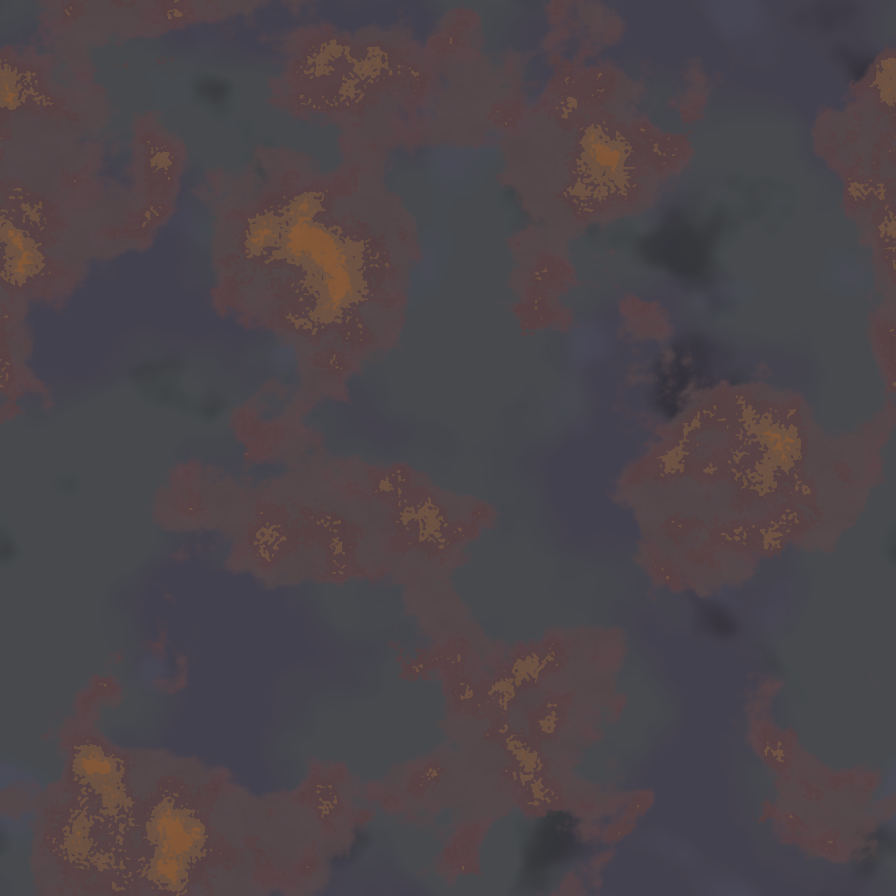
Write a Shadertoy shader that draws this texture.

```glsl
// Tarnished dark steel with cloudy rust film and speckled ochre corrosion, tileable.
#define RUST_SCALE 4.0
#define PATCH_SCALE 12.0
#define STAIN_SCALE 6.0
#define GRAIN_SCALE 210.0
#define RUST_LEVEL 0.26
#define CRUST_LEVEL 1.05
#define OCHRE_LEVEL 1.75
#define EMBER_LEVEL 2.45
#define GRAIN_AMOUNT 0.55
#define WARP_AMOUNT 0.022

// Integer hash giving a unit direction for a lattice cell
vec2 hashDirection(vec2 cell, float seed) {
    uvec3 v = uvec3(cell, seed) * 1664525u + 1013904223u;
    v.x += v.y * v.z; v.y += v.z * v.x; v.z += v.x * v.y;
    v ^= v >> 16u;
    v.x += v.y * v.z; v.y += v.z * v.x;
    vec2 h = vec2(v.xy >> 16u) / 65535.0;
    return normalize(h * 2.0 - 0.9999);
}

float cornerSlope(vec2 cell, vec2 corner, vec2 f, float period, float seed) {
    return dot(hashDirection(mod(cell + corner, period), seed), f - corner);
}

// Gradient noise that wraps after a whole number of cells
float wrapNoise(vec2 uv, float period, float seed) {
    vec2 p = uv * period + fract(seed * vec2(0.37, 0.73));
    vec2 cell = floor(p), f = p - cell;
    vec2 w = f * f * f * (f * (f * 6.0 - 15.0) + 10.0);
    float low = mix(cornerSlope(cell, vec2(0, 0), f, period, seed),
                    cornerSlope(cell, vec2(1, 0), f, period, seed), w.x);
    float high = mix(cornerSlope(cell, vec2(0, 1), f, period, seed),
                     cornerSlope(cell, vec2(1, 1), f, period, seed), w.x);
    return mix(low, high, w.y);
}

// Layered noise scaled to roughly unit deviation
float clouds(vec2 uv, float period, int octaves, float gain, float seed) {
    float sum = 0.0, power = 0.0, amplitude = 1.0;
    for (int i = 0; i < octaves; i++) {
        sum += amplitude * wrapNoise(uv, period, seed + float(i));
        power += amplitude * amplitude;
        amplitude *= gain;
        period *= 2.0;
    }
    return sum / (0.21 * sqrt(power));
}

// Bare metal: green grey drifting to indigo, with soft dark stains
vec3 steel(vec2 uv) {
    const vec3 slate = vec3(0.278, 0.288, 0.302);
    const vec3 indigo = vec3(0.268, 0.256, 0.304);
    const vec3 haze = vec3(0.295, 0.295, 0.360);
    float tint = clouds(uv, RUST_SCALE, 4, 0.45, 31.0);
    float bloom = clouds(uv, STAIN_SCALE, 3, 0.4, 47.0);
    float stain = clouds(uv, STAIN_SCALE, 4, 0.4, 59.0);
    vec3 color = mix(slate, indigo, smoothstep(-0.6, 1.1, tint));
    color = mix(color, haze, 0.6 * smoothstep(1.2, 2.4, bloom));
    return color * (1.0 - 0.24 * smoothstep(1.2, 2.6, stain));
}

void mainImage(out vec4 fragColor, in vec2 fragCoord) {
    const vec3 film = vec3(0.332, 0.280, 0.290);
    const vec3 rim = vec3(0.350, 0.268, 0.286);
    const vec3 crust = vec3(0.342, 0.256, 0.266);
    const vec3 ochre = vec3(0.425, 0.322, 0.262);
    const vec3 ember = vec3(0.530, 0.345, 0.210);

    // Ragged, warped rust field and the finer patches inside it
    vec2 uv = fragCoord / iResolution.xy;
    vec2 warp = vec2(wrapNoise(uv, 8.0, 71.0), wrapNoise(uv, 8.0, 83.0));
    vec2 q = uv + WARP_AMOUNT * warp;
    float rust = clouds(q, RUST_SCALE, 7, 0.55, 3.0);
    float patches = clouds(q, PATCH_SCALE, 5, 0.55, 17.0);
    float core = 0.85 * rust + 0.5 * patches;
    float grain = GRAIN_AMOUNT * wrapNoise(uv, GRAIN_SCALE, 97.0);
    float mottle = clouds(uv, 24.0, 4, 0.6, 109.0);

    // Layers from thin film to glowing centre
    vec3 color = steel(uv);
    float cover = smoothstep(RUST_LEVEL - 0.3, RUST_LEVEL + 0.3, rust + 0.12 * patches);
    vec3 veil = mix(film, rim, smoothstep(-0.8, 1.2, patches));
    color = mix(color, veil, 0.92 * cover);
    float speckled = core + grain;
    color = mix(color, crust, 0.85 * smoothstep(CRUST_LEVEL - 0.12, CRUST_LEVEL + 0.15, speckled));
    color = mix(color, ochre, smoothstep(OCHRE_LEVEL - 0.06, OCHRE_LEVEL + 0.08, speckled + 0.5 * grain));
    color = mix(color, ember, 0.8 * smoothstep(EMBER_LEVEL - 0.15, EMBER_LEVEL + 0.3, speckled));

    color *= 1.0 + 0.008 * mottle * cover;
    fragColor = vec4(color, 1.0);
}
```
